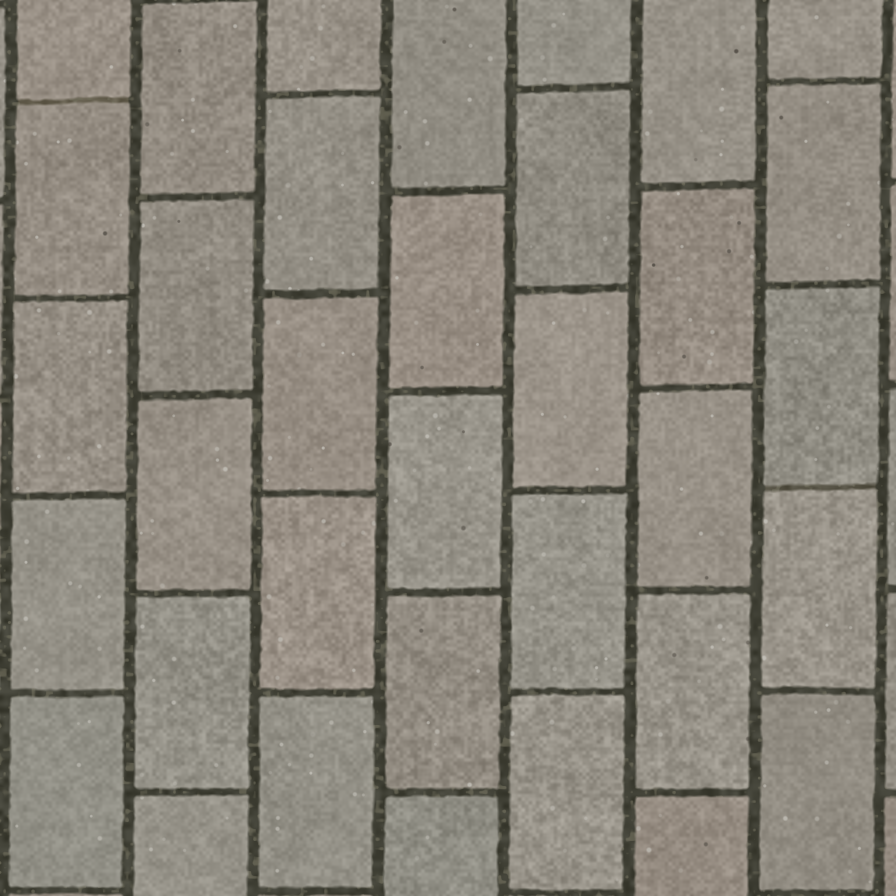
Give the GLSL for this texture, as a Shadertoy shader.

```glsl
// Grey concrete pavers in upright running bond, with dark gritty joints.
// A slightly skewed grid gives each paver's cell; a rounded box distance cuts
// the joints, and hashed noise adds grain, flecks, pits and uneven wear.

const float COLUMN_PITCH = 0.1397;   // about seven columns across
const float COLUMN_START = 0.0078;
const float COLUMN_LEAN = 0.0100;    // sideways drift from bottom to top
const float ROW_PITCH = 0.2197;      // about four and a half pavers down
const float ROW_SPREAD = 0.0078;     // pitch gained towards the right
const float ROW_START = 0.0065;
const float ROW_TILT = -0.0050;
const float SIDE_JOINT = 0.0064;     // half widths of the joints
const float CROSS_JOINT = 0.0043;
const float CORNER_RADIUS = 0.0030;
const float EDGE_SOFTNESS = 0.0022;
const float FLECK_CELLS = 85.0;

const vec3 PAVER_COLOR = vec3(0.583, 0.560, 0.520);
const vec3 WARM_SHIFT = vec3(0.014, -0.004, -0.006);
const vec3 JOINT_COLOR = vec3(0.250, 0.250, 0.208);
const vec3 GRIT_COLOR = vec3(0.450, 0.440, 0.370);
const vec3 WORN_JOINT_COLOR = vec3(0.390, 0.365, 0.300);
const vec3 FLECK_COLOR = vec3(0.770, 0.760, 0.730);
const vec3 PIT_COLOR = vec3(0.330, 0.310, 0.280);

float hash(vec2 p) {
    return fract(sin(dot(p, vec2(127.1, 311.7))) * 43758.5453);
}

float noise(vec2 p) {
    vec2 cell = floor(p), f = fract(p);
    f = f * f * (3.0 - 2.0 * f);
    float low = mix(hash(cell), hash(cell + vec2(1, 0)), f.x);
    float high = mix(hash(cell + vec2(0, 1)), hash(cell + vec2(1, 1)), f.x);
    return mix(low, high, f.y);
}

// Sparse soft dots: one jittered candidate per cell, kept by chance.
float dots(vec2 p, float chance, float seed) {
    vec2 cell = floor(p), id = cell + seed;
    vec2 center = 0.3 + 0.4 * vec2(hash(id + 3.1), hash(id + 7.7));
    float radius = mix(0.12, 0.28, hash(id + 11.3));
    float dotMask = 1.0 - smoothstep(radius * 0.4, radius + 0.08, length(p - cell - center));
    return dotMask * step(1.0 - chance, hash(id)) * mix(0.35, 1.0, hash(id + 17.9));
}

vec3 paverColor(vec2 p, vec2 id) {
    float tone = (hash(id + 2.3) - 0.5) * 0.036;
    float warmth = hash(id + 5.9) * 2.0 - 1.0;
    float roughness = mix(0.75, 1.25, hash(id + 9.1));
    float grain = (noise(p * 115.0) - 0.5) * 0.065
                + (noise(p * 250.0 + 31.0) - 0.5) * 0.095;
    float mottle = (noise(p * 22.0 + id * 3.0) - 0.5) * 0.030;
    vec3 color = PAVER_COLOR + WARM_SHIFT * warmth + tone + mottle + grain * roughness;
    color = mix(color, FLECK_COLOR, dots(p * FLECK_CELLS, 0.045, 0.0) * 0.8);
    return mix(color, PIT_COLOR, dots(p * FLECK_CELLS + 0.5, 0.006, 40.0));
}

vec3 jointColor(vec2 p, float wear) {
    vec3 color = mix(JOINT_COLOR, WORN_JOINT_COLOR, wear);
    color += (noise(p * 140.0 + 9.0) - 0.5) * 0.11;
    float grit = smoothstep(0.62, 0.95, noise(p * 190.0 + 57.0));
    return mix(color, GRIT_COLOR, grit * 0.65);
}

void mainImage(out vec4 fragColor, in vec2 fragCoord) {
    vec2 p = fragCoord / iResolution.xy;
    float pixel = 1.0 / min(iResolution.x, iResolution.y);

    // Skewed grid: odd columns are shifted by half a paver.
    vec2 wobble = vec2(noise(p * 45.0), noise(p * 45.0 + 80.0)) - 0.5;
    vec2 q = p + wobble * 0.0020;
    float u = (q.x - COLUMN_START - COLUMN_LEAN * (p.y - 0.5)) / COLUMN_PITCH;
    float column = floor(u);
    float rowPitch = ROW_PITCH + ROW_SPREAD * p.x;
    float v = (q.y - ROW_START - ROW_TILT * p.x) / rowPitch + 0.5 * mod(column, 2.0);
    vec2 paverId = vec2(column, floor(v));

    // Joint widths vary; a few cross joints are thin and filled with pale grit.
    vec2 crossId = vec2(column, floor(v + 0.5));
    float worn = smoothstep(0.78, 0.95, hash(crossId + 21.7));
    float crossWidth = CROSS_JOINT * mix(0.85, 1.15, hash(crossId + 4.4)) * (1.0 - 0.40 * worn);
    float sideWidth = SIDE_JOINT * mix(0.9, 1.1, hash(vec2(floor(u + 0.5), 13.0)));

    // Signed distance to the rounded paver, negative inside.
    vec2 toLine = 0.5 - abs(fract(vec2(u, v)) - 0.5);
    vec2 inset = toLine * vec2(COLUMN_PITCH, rowPitch) - vec2(sideWidth, crossWidth);
    vec2 corner = CORNER_RADIUS - inset;
    float dist = length(max(corner, 0.0)) + min(max(corner.x, corner.y), 0.0) - CORNER_RADIUS;
    dist += (noise(p * 160.0 + 23.0) - 0.5) * 0.0020;

    // Wear applies to cross joints only.
    float wear = worn * smoothstep(0.0, 0.003, inset.x);
    float softness = max(EDGE_SOFTNESS, pixel);
    float joint = smoothstep(-softness, softness, dist);
    vec3 paver = paverColor(p, paverId);
    paver += 0.018 * smoothstep(-0.008, -0.002, dist);   // scuffed pale rim
    fragColor = vec4(mix(paver, jointColor(p, wear), joint), 1.0);
}
```
